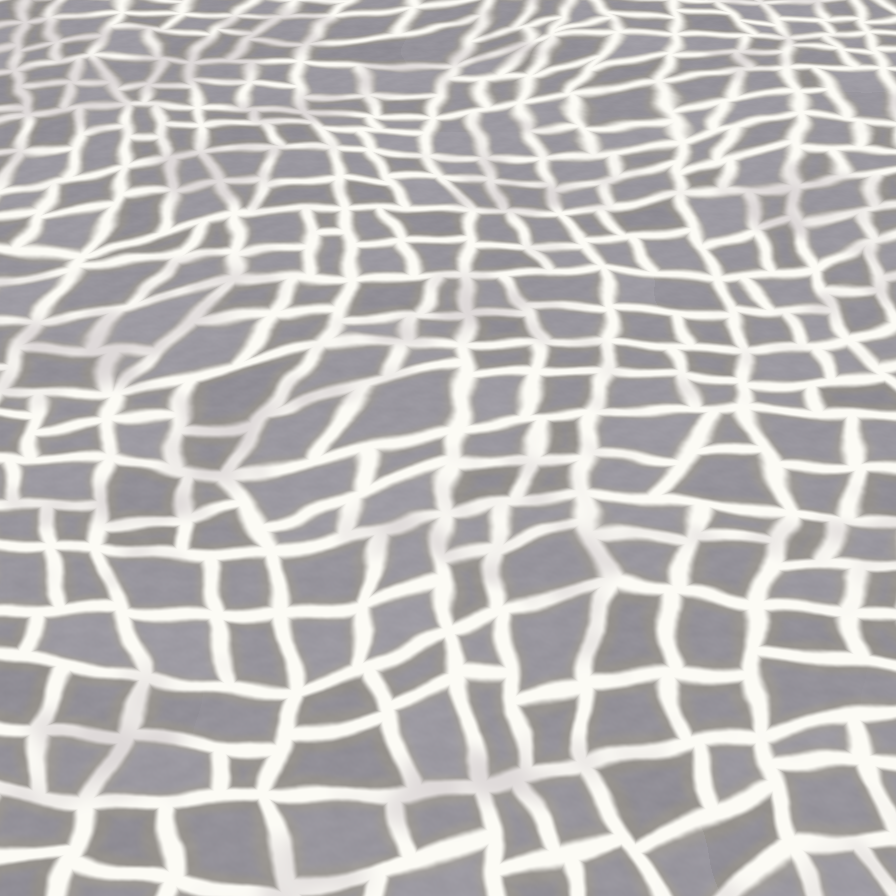
Reproduce this texture procedurally as a Shadertoy shader.

```glsl
// Irregular grey paving stones in broad pale joints, receding up the canvas.
// A tilted ground plane holds a cellular grid of jittered quads; each quad
// is cut by random lines into about four stones with T-shaped joints.

const vec3 STONE_COOL = vec3(0.590, 0.580, 0.612);
const vec3 STONE_WARM = vec3(0.615, 0.600, 0.580);
const vec3 JOINT_PALE = vec3(0.988, 0.984, 0.962);
const vec3 JOINT_DUSTY = vec3(0.870, 0.850, 0.850);
const float FORESHORTEN = 0.5;       // loss of scale from bottom to top
const vec2 STONE_PITCH = vec2(0.112, 0.090); // stone spacing at the bottom
const float BLOCK = 2.0;             // stones along one block side
const float CORNER_JITTER = 0.22;
const float HALF_JOINT = 0.105;      // in stone units
const float EDGE_SOFTNESS = 0.0048;  // in canvas units

vec2 hash2(vec2 p) {
    vec3 q = fract(p.xyx * vec3(0.1031, 0.1030, 0.0973));
    q += dot(q, q.yzx + 33.33);
    return fract((q.xx + q.yz) * q.zy);
}

vec2 blockCorner(vec2 id) {
    return BLOCK * (id + CORNER_JITTER * (2.0 * hash2(id + 100.0) - 1.0));
}

// Signed distance to the line a-b, positive on its right side.
float lineSide(vec2 p, vec2 a, vec2 b) {
    vec2 e = normalize(b - a);
    return dot(p - a, vec2(e.y, -e.x));
}

// Signed distance to a tilted cut that faces mainly along the given axis.
float cutLine(vec2 p, vec2 axis, vec2 rnd) {
    vec2 n = normalize(axis + (rnd.x - 0.5) * 0.55 * vec2(-axis.y, axis.x));
    return dot(p, n) - (rnd.y - 0.5) * 0.55;
}

// Distance to the edge of a stone (negative inside) and a stone seed.
vec2 blockStones(vec2 p, vec2 id) {
    vec2 a = blockCorner(id);
    vec2 b = blockCorner(id + vec2(1, 0));
    vec2 c = blockCorner(id + vec2(1, 1));
    vec2 d = blockCorner(id + vec2(0, 1));
    float dist = max(max(lineSide(p, a, b), lineSide(p, b, c)),
                     max(lineSide(p, c, d), lineSide(p, d, a)));

    vec2 local = p - 0.25 * (a + b + c + d);
    vec2 axis = hash2(id + 211.0).x < 0.6 ? vec2(0, 1) : vec2(1, 0);
    float first = cutLine(local, axis, hash2(id + 307.0));
    float half1 = step(0.0, first);
    vec2 halfSeed = id + 401.0 + 57.0 * half1;
    float second = cutLine(local, axis.yx, hash2(halfSeed));
    dist = max(dist, -abs(first));
    if (hash2(halfSeed + 19.0).x > 0.08) dist = max(dist, -abs(second));

    float quarter = half1 * 2.0 + step(0.0, second);
    return vec2(dist, hash2(id + 503.0 + 31.0 * quarter).x);
}

vec2 paving(vec2 p) {
    vec2 base = floor(p / BLOCK);
    vec2 nearest = vec2(9.0, 0.0);
    for (int j = -1; j <= 1; j++)
    for (int i = -1; i <= 1; i++) {
        vec2 stone = blockStones(p, base + vec2(i, j));
        if (stone.x < nearest.x) nearest = stone;
    }
    return nearest;
}

float layeredSines(vec2 p) {
    float sum = 0.0, amp = 0.5;
    for (int i = 0; i < 4; i++) {
        sum += amp * sin(p.x + 1.7 * sin(p.y)) * cos(p.y - 0.8 * p.x);
        p = mat2(1.5, 1.1, -1.1, 1.5) * p + 2.3;
        amp *= 0.6;
    }
    return sum;
}

void mainImage(out vec4 fragColor, in vec2 fragCoord) {
    vec2 uv = fragCoord / iResolution.xy;

    // Ground plane in stone units
    float scale = 1.0 - FORESHORTEN * uv.y;
    vec2 ground = vec2((uv.x - 0.5) / (STONE_PITCH.x * scale),
                       1.0 / (FORESHORTEN * STONE_PITCH.y * scale));

    // Wavy courses and slightly uneven edges
    vec2 p = ground;
    p.y -= 0.13 * ground.x;
    p += vec2(0.45 * sin(0.52 * ground.y + 0.3 * ground.x),
              0.40 * sin(0.60 * ground.x + 0.35 * ground.y));
    p += 0.035 * sin(ground.yx * 5.3 + 2.0 * sin(ground * 2.9));

    // Stone coverage, with softness constant on the canvas
    vec2 stone = paving(p);
    float pitch = STONE_PITCH.x * pow(scale, 1.5);
    float soft = EDGE_SOFTNESS / pitch;
    float roughness = 0.018 * layeredSines(ground * 4.0);
    float edge = stone.x + HALF_JOINT + 0.02 * uv.y + roughness;
    float cover = 1.0 - smoothstep(-soft, soft, edge);

    // Colour: warm rims, cool middles, dusty patches in the joints
    float middle = smoothstep(0.02, 0.20, -edge + 0.10 * (stone.y - 0.5));
    vec3 stoneColor = mix(STONE_WARM, STONE_COOL, middle);
    stoneColor += 0.06 * (stone.y - 0.45) + 0.018 * layeredSines(ground * 7.0);
    float dust = smoothstep(0.05, 0.75, layeredSines(ground * 0.7) + 0.25 * uv.y);
    vec3 jointColor = mix(JOINT_PALE, JOINT_DUSTY, dust);
    vec3 color = mix(jointColor, stoneColor, cover);

    fragColor = vec4(clamp(color, 0.0, 1.0), 1.0);
}
```
